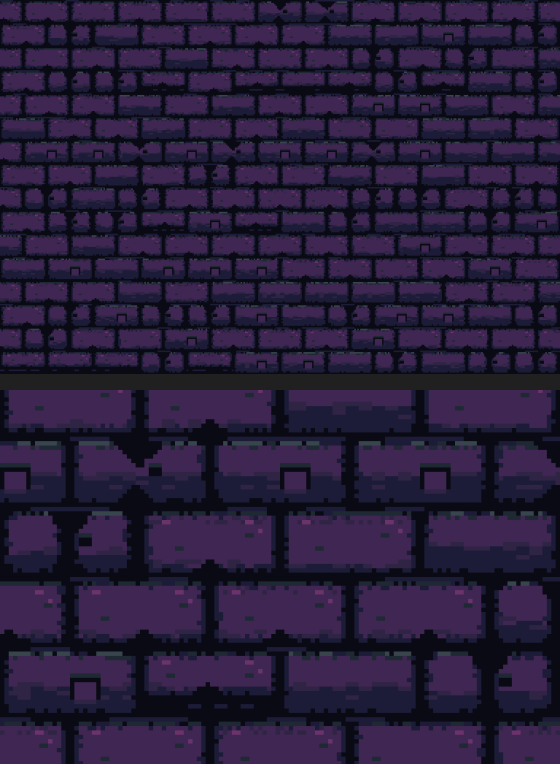
Top: the whole. Bottom: its middle third, enlarged.
This texture is drawn by a Shadertoy shader. Its source:

```glsl
#define GRID vec2(384.0, 256.0)  // texels across the canvas
#define BRICK vec2(32.0, 16.0)   // texels per brick
#define BAND 6.0                 // rows before the wear pattern returns
#define SPLIT_CHANCE 0.21
#define BROKEN_CHANCE 0.18
#define SHADED_CHANCE 0.47
#define HOLE_CHANCE 0.40
#define SHORT_CHANCE 0.65

const vec3 VOID   = vec3(0.04, 0.04, 0.08);
const vec3 NAVY   = vec3(0.11, 0.11, 0.22);
const vec3 DUSK   = vec3(0.19, 0.14, 0.27);
const vec3 PURPLE = vec3(0.25, 0.15, 0.32);
const vec3 MOSS   = vec3(0.12, 0.16, 0.20);
const vec3 GLINT  = vec3(0.22, 0.27, 0.30);
const vec3 ROSE   = vec3(0.42, 0.20, 0.42);

float hash(vec2 p) {
    vec3 q = fract(p.xyx * 0.1031);
    q += dot(q, q.yzx + 33.33);
    return fract((q.x + q.y) * q.z);
}

float roundBox(vec2 p, vec2 halfSize, float radius) {
    vec2 d = abs(p) - halfSize + radius;
    return length(max(d, 0.0)) + min(max(d.x, d.y), 0.0) - radius;
}

bool inside(vec2 p, vec2 lo, vec2 hi) {
    return all(greaterThanEqual(p, lo)) && all(lessThan(p, hi));
}

// Colour of one texel, counted from the upper left
vec3 texel(vec2 t) {
    t = clamp(t, vec2(0.0), GRID - 1.0);
    float row = floor(t.y / BRICK.y);
    float x = t.x + 0.5 * BRICK.x * mod(row + 1.0, 2.0);
    vec2 id = vec2(floor(x / BRICK.x), row);
    vec2 p = vec2(mod(x, BRICK.x), mod(t.y, BRICK.y)) + 0.5;
    float grain = hash(t + 17.0);
    float streak = hash(vec2(floor(t.x / 3.0), t.y) + 71.0);

    // Kind of brick
    float phase = mod(row, BAND);
    float kind = hash(id + 5.0);
    float detail = hash(id + 43.0);
    bool split = phase > 0.5 && phase < 3.5 && kind < SPLIT_CHANCE;
    bool broken = phase < 0.5 && kind < BROKEN_CHANCE;
    bool shaded = split || broken || hash(id + 29.0) < SHADED_CHANCE;
    bool holed = shaded && !split && !broken && detail < HOLE_CHANCE;
    bool shortened = phase > 2.5 && phase < 3.5 && !shaded && detail < SHORT_CHANCE;

    // Outline, with chipped rims
    float bottom = shortened ? 11.0 : 15.0;
    vec2 centre = vec2(16.0, 0.5 * (bottom + 1.0));
    vec2 halfSize = vec2(15.0, 0.5 * (bottom - 1.0));
    vec2 s = p;
    if (split) {
        s.x = mod(p.x, 16.0);
        centre.x = 7.5;
        halfSize.x = 6.5;
    }
    float d = roundBox(s - centre, halfSize, split ? 4.0 : 2.5);
    d += 0.7 * step(0.8, grain);

    // Mortar with faint broken ledges
    vec3 mortar = VOID;
    if (p.y < 1.0 && hash(vec2(floor(t.x / 9.0), row)) < 0.3) mortar = NAVY;
    if (shortened && p.y > 13.0 && p.y < 14.0 && streak < 0.3) mortar = NAVY;
    if (d > 0.0) return mortar;

    // Pieces knocked out
    float notchX = 14.0 + 5.0 * detail;
    if (!shaded && detail > 0.25 && abs(p.x - notchX) + 1.5 * (bottom - p.y) < 4.5) return VOID;
    if (broken && abs(p.x - 16.0) + p.y < 6.5 + 1.5 * grain) return VOID;
    if (broken && abs(p.x - 15.0) + 15.0 - p.y < 5.0) return VOID;
    if (split && abs(p.x - 16.0) + 0.8 * p.y < 6.5) return VOID;

    // Face, from lit top to shadowed foot
    float shadow = (split ? 10.0 : shaded ? 8.5 : bottom - 2.0) + 2.0 * (streak - 0.5);
    vec3 col = p.y > shadow + 1.0 ? NAVY : p.y > shadow ? DUSK : PURPLE;
    if (shaded && p.y > shadow + 1.0 && p.y < 12.0 && streak > 0.88) col = DUSK;
    if (!shaded && p.y < 4.0 && kind > 0.6 && grain > 0.6) col = DUSK;
    if (d > -1.0) col = NAVY;

    // Mossy top rim
    if (p.y < 2.0) col = shaded && streak > 0.5 ? GLINT : streak > 0.25 ? MOSS : NAVY;
    else if (p.y < 3.0 && shaded && !split && grain > 0.6) col = MOSS;

    // Pits and glints on plain faces
    if (!shaded) {
        vec2 pit = vec2(5.0 + floor(4.0 * kind), shortened ? 6.0 : 9.0);
        if (inside(p, pit, pit + vec2(2.0, 1.0))) col = MOSS;
        pit = vec2(23.0 + floor(4.0 * detail), 6.0);
        if (inside(p, pit, pit + vec2(2.0, 1.0))) col = MOSS;
        if (inside(p, vec2(24.0, 3.0), vec2(26.0, 4.0))) col = ROSE;
        if (inside(p, vec2(5.0, 3.0), vec2(7.0, 4.0)) && kind > 0.4) col = ROSE;
        if (inside(p, vec2(27.0, 5.0), vec2(28.0, 6.0))) col = ROSE;
    }

    // Square socket
    if (holed) {
        if (inside(p, vec2(16.0, 6.0), vec2(23.0, 12.0))) col = VOID;
        if (inside(p, vec2(16.0, 6.0), vec2(23.0, 7.0))) col = MOSS;
        if (inside(p, vec2(17.0, 8.0), vec2(22.0, 13.0))) col = p.y > 12.0 ? DUSK : PURPLE;
    }

    // Crack beside a break
    if (split || broken) {
        if (inside(p, vec2(18.0, 6.0), vec2(21.0, 9.0))) col = p.y < 7.0 ? MOSS : VOID;
    }
    return col;
}

void mainImage(out vec4 fragColor, in vec2 fragCoord) {
    vec2 uv = fragCoord / iResolution.xy;
    vec2 t = vec2(uv.x, 1.0 - uv.y) * GRID - 0.5;
    vec2 base = floor(t);
    // Blend neighbouring texels over one screen pixel
    vec2 f = clamp((t - base - 0.5) * iResolution.xy / GRID + 0.5, 0.0, 1.0);
    vec3 upper = mix(texel(base), texel(base + vec2(1.0, 0.0)), f.x);
    vec3 lower = mix(texel(base + vec2(0.0, 1.0)), texel(base + 1.0), f.x);
    fragColor = vec4(mix(upper, lower, f.y), 1.0);
}
```
